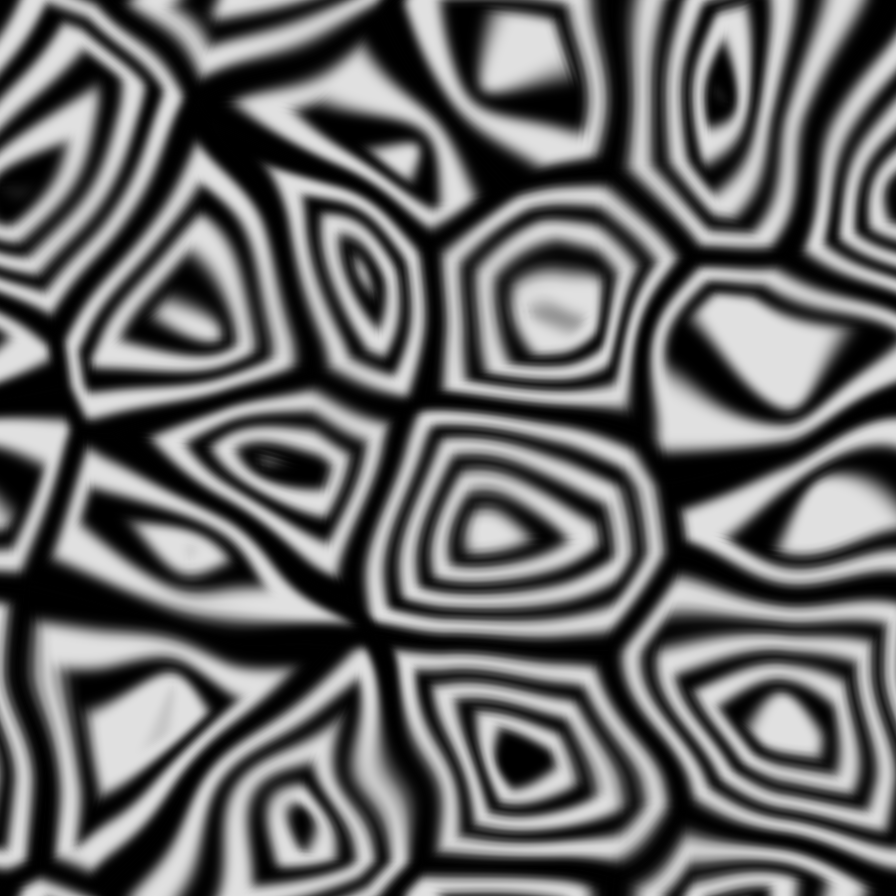
Write a Shadertoy shader that draws this pattern.

```glsl
// Soft, blurred contour rings nested inside warped, irregular cells.

const float CELLS       = 4.0;     // cells across the canvas
const float RING_STEP   = 0.26;    // height between rings, in cell units
const float FIRST_RING  = 0.66;    // height of the outermost ring, in steps
const float LINE_SHARE  = 0.52;    // part of each step covered by the line
const float LINE_EDGE   = 0.10;    // softness of the line edge, in steps
const float WARP_FREQ   = 8.0;     // wobbles across the canvas
const float WARP_AMOUNT = 0.046;   // size of the wobble, in canvas units
const float BLUR_SIGMA  = 0.0055;  // blur radius, in canvas units
const float SEED        = 17.0;
const vec3  GROUND      = vec3(0.0);
const vec3  LINE        = vec3(0.88);

const int REACH = 2;               // neighbour cells searched on each side
const int SIDE  = 2 * REACH + 1;
const int TAPS  = 2;               // blur taps on each side

vec2 hash22(vec2 p) {
    vec3 q = fract(vec3(p.xyx) * vec3(0.1031, 0.1030, 0.0973));
    q += dot(q, q.yzx + 33.33);
    return fract((q.xx + q.yz) * q.zy);
}

// Value noise with two channels, repeating across the canvas.
vec2 wobble(vec2 p) {
    vec2 i = floor(p);
    vec2 f = smoothstep(0.0, 1.0, p - i);
    vec2 a = mod(i, WARP_FREQ) + SEED + 50.0;
    vec2 b = mod(i + 1.0, WARP_FREQ) + SEED + 50.0;
    vec2 low  = mix(hash22(a), hash22(vec2(b.x, a.y)), f.x);
    vec2 high = mix(hash22(vec2(a.x, b.y)), hash22(b), f.x);
    return mix(low, high, f.y) - 0.5;
}

// Line coverage at a given height above the cell border.
float rings(float height) {
    float phase = height / RING_STEP - FIRST_RING;
    float away = abs(fract(phase + 0.5) - 0.5);
    float halfWidth = 0.5 * LINE_SHARE;
    return 1.0 - smoothstep(halfWidth - LINE_EDGE, halfWidth + LINE_EDGE, away);
}

void mainImage(out vec4 fragColor, in vec2 fragCoord) {
    vec2 uv = fragCoord / iResolution.y;
    vec2 p = (uv + WARP_AMOUNT * wobble(uv * WARP_FREQ)) * CELLS;

    // Gather the nearby cell centres once, relative to this point.
    vec2 centres[SIDE * SIDE];
    vec2 home = floor(p);
    for (int k = 0; k < SIDE * SIDE; k++) {
        vec2 cell = home + vec2(k % SIDE - REACH, k / SIDE - REACH);
        centres[k] = cell + hash22(mod(cell, CELLS) + SEED) - p;
    }

    // Gaussian blur of the rings; height is the gap between the two
    // nearest centre distances.
    float sum = 0.0;
    float total = 0.0;
    for (int y = -TAPS; y <= TAPS; y++) {
        for (int x = -TAPS; x <= TAPS; x++) {
            vec2 tap = vec2(x, y);
            vec2 shift = tap * BLUR_SIGMA * CELLS;
            float nearest = 1e3;
            float second = 1e3;
            for (int k = 0; k < SIDE * SIDE; k++) {
                vec2 d = centres[k] - shift;
                float dist = dot(d, d);
                second = min(second, max(nearest, dist));
                nearest = min(nearest, dist);
            }
            float weight = exp(-0.5 * dot(tap, tap));
            sum += weight * rings(sqrt(second) - sqrt(nearest));
            total += weight;
        }
    }

    fragColor = vec4(mix(GROUND, LINE, sum / total), 1.0);
}
```
